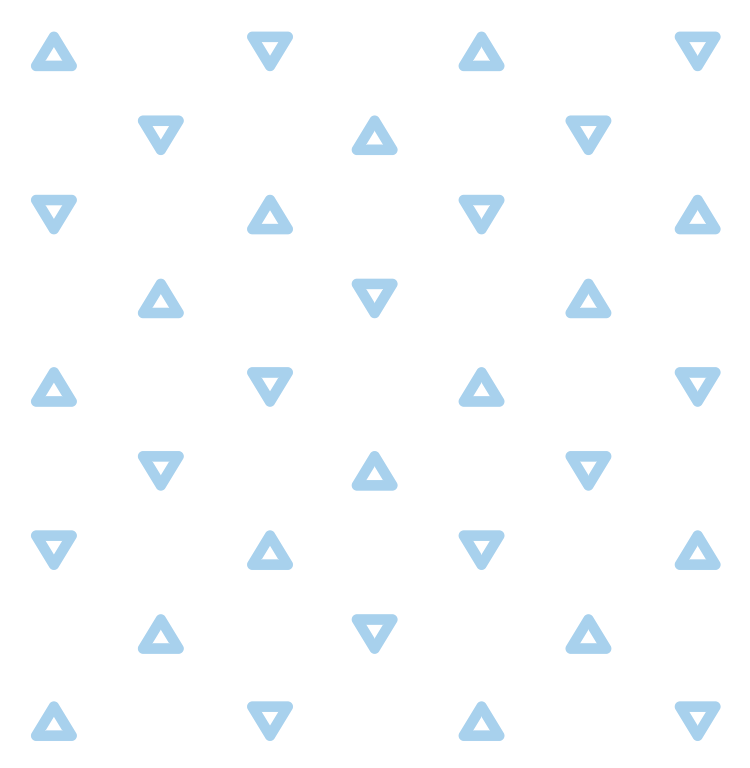
This pattern is drawn by a WebGL 1 fragment shader. Its source:

```glsl
precision highp float;

uniform vec2 u_resolution;

// Lengths are fractions of the canvas height, with y running down
const vec2 FIRST_CENTER = vec2(0.0702, 0.0669);
const vec2 GRID_STEP = vec2(0.1392, 0.10924);
const vec2 TRIANGLE_SIZE = vec2(0.0230, 0.0378); // half base, height
const float STROKE_RADIUS = 0.0069;
const vec3 PAPER = vec3(1.0);
const vec3 SKY_BLUE = vec3(0.66, 0.82, 0.93);

// Signed distance to an isosceles triangle, tip at the origin, base at size.y
float triangleDistance(vec2 p, vec2 size) {
  p.x = abs(p.x);
  vec2 toSide = p - size * clamp(dot(p, size) / dot(size, size), 0.0, 1.0);
  vec2 toBase = p - vec2(clamp(p.x, 0.0, size.x), size.y);
  float nearest = sqrt(min(dot(toSide, toSide), dot(toBase, toBase)));
  float outside = max(p.x * size.y - p.y * size.x, p.y - size.y);
  return outside > 0.0 ? nearest : -nearest;
}

// Outline with round outer corners and sharp inner ones
float outlineDistance(vec2 p, vec2 size, float radius, float direction) {
  vec2 fromTip = vec2(p.x, 0.5 * size.y + direction * p.y);
  return abs(triangleDistance(fromTip, size)) - radius;
}

// Small uneven spacing of the columns and rows
vec2 gridDrift(vec2 cell) {
  float wideColumn = 1.0 - step(0.5, abs(mod(cell.x, 4.0) - 2.0));
  float raisedRow = step(1.5, mod(cell.y, 4.0));
  float lastRow = step(7.5, cell.y);
  return vec2(0.003 * wideColumn, -0.006 * raisedRow - 0.0018 * lastRow);
}

// Coverage of the staggered triangles, alternating up and down
float triangleCoverage(vec2 p, float pixel) {
  vec2 cell = floor((p - FIRST_CENTER) / GRID_STEP + 0.5);
  vec2 local = p - FIRST_CENTER - cell * GRID_STEP - gridDrift(cell);
  float diagonal = cell.x + cell.y;
  float occupied = 1.0 - step(0.5, mod(diagonal, 2.0));
  float direction = mod(diagonal, 4.0) < 1.0 ? 1.0 : -1.0;
  float d = outlineDistance(local, TRIANGLE_SIZE, STROKE_RADIUS, direction);
  return occupied * (1.0 - smoothstep(-0.6 * pixel, 0.6 * pixel, d));
}

void main() {
  vec2 p = gl_FragCoord.xy / u_resolution.y;
  p.y = 1.0 - p.y;
  float ink = triangleCoverage(p, 1.0 / u_resolution.y);
  gl_FragColor = vec4(mix(PAPER, SKY_BLUE, ink), 1.0);
}
```
